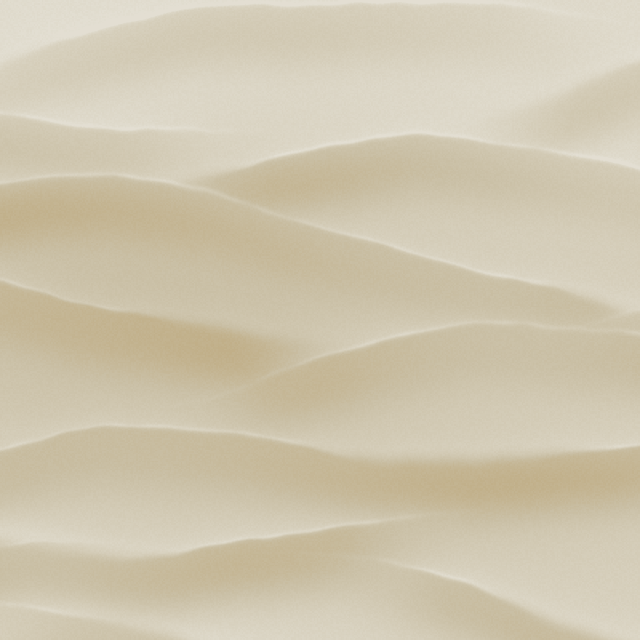
A WebGL 1 fragment shader for this texture:

```glsl
precision highp float;
// Soft cream-coloured folds with thin lit crests and warm shaded hollows.
uniform vec2 u_resolution;

const vec3 HOLLOW = vec3(0.752, 0.680, 0.525);
const vec3 SAND = vec3(0.790, 0.750, 0.648);
const vec3 CREAM = vec3(0.872, 0.852, 0.795);

const int FOLDS = 10;
const float TOP_CREST = 0.95;
const float FOLD_GAP = 0.108;
const float SWELL = 0.056;
const float TILT = 0.110;
const float RIPPLE = 0.009;
const float CREST_WIDTH = 0.0046;
const float CREST_LIGHT = 0.25;
const float GLOW_REACH = 0.030;
const float GLOW_LIGHT = 0.22;
const float SHADOW_DEPTH = 0.045;
const float SHADOW_REACH = 0.062;
const float SHADOW = 0.22;
const float GRAIN_CELLS = 400.0;
const float GRAIN = 0.085;

float hash(vec2 p) {
  p = fract(p * vec2(0.1031, 0.1137));
  p += dot(p, p.yx + 33.33);
  return fract((p.x + p.y) * p.x * 7.31);
}

// Height of one crest: a broad swell, a tilt and finer irregular ripples.
float crestHeight(float x, float id) {
  float h = TOP_CREST - FOLD_GAP * id;
  h += SWELL * sin(3.9 * x + 2.3 * id + 0.4 * sin(id));
  h -= TILT * (x - 0.5) * cos(1.2 * (id - 3.0));
  float bent = x + 0.03 * sin(11.0 * x + 3.0 * id);
  h += RIPPLE * sin(9.5 * bent + 4.1 * id);
  h += 0.22 * RIPPLE * sin(25.0 * bent + 1.7 * id);
  return h + 0.10 * RIPPLE * sin(71.0 * bent + 5.3 * id);
}

// Broad light: pale at the top, a little paler again at the bottom.
float baseTone(vec2 uv) {
  float tone = 0.46 + 0.46 * smoothstep(0.48, 1.0, uv.y);
  tone += 0.20 * smoothstep(0.26, 0.0, uv.y);
  vec2 q = (uv - vec2(0.15, 0.55)) * vec2(2.0, 5.0);
  tone -= 0.22 * exp(-dot(q, q));
  return tone + 0.05 * sin(5.0 * uv.x + 3.0 * uv.y + 2.0 * sin(4.0 * uv.y));
}

// Shade below a crest: a wide flat hollow that lifts toward the next fold.
float foldTone(float base, float depth, float strength) {
  float s = (depth - SHADOW_DEPTH) / SHADOW_REACH;
  return base - strength * exp(-s * s) + 0.16 * smoothstep(0.05, 0.14, depth);
}

vec3 palette(float tone) {
  vec3 warm = mix(HOLLOW, SAND, clamp(tone / 0.4, 0.0, 1.0));
  return mix(warm, CREAM, clamp((tone - 0.4) / 0.6, 0.0, 1.2));
}

void main() {
  vec2 uv = gl_FragCoord.xy / u_resolution;
  float pixel = 1.0 / u_resolution.y;
  float base = baseTone(uv);
  float calm = mix(1.0, 0.65, smoothstep(0.6, 0.9, uv.y));
  float tone = base + 0.06;

  // Lower folds lie in front, so crests fork where they meet.
  for (int i = 0; i < FOLDS; i++) {
    float id = float(i);
    float depth = crestHeight(uv.x, id) - uv.y;
    float presence = smoothstep(-1.0, -0.3, sin(3.3 * uv.x + 1.9 * id + 1.0));
    float softness = smoothstep(0.45, 1.0, sin(4.0 * uv.x + 2.6 * id + 2.0));
    float edge = max(mix(0.0030, 0.020, softness), pixel);
    float strength = SHADOW * calm * (1.0 + 0.75 * sin(5.0 * uv.x + 2.7 * id));

    tone += GLOW_LIGHT * calm * presence * exp(-abs(depth) / GLOW_REACH);
    float cover = presence * smoothstep(-edge, edge, depth);
    tone = mix(tone, foldTone(base, depth, strength), cover);

    // Lit rim, uneven along its length.
    float across = depth / max(CREST_WIDTH, pixel);
    float sheen = 0.7 + 0.2 * sin(13.0 * uv.x + 3.7 * id);
    sheen += 0.2 * sin(57.0 * uv.x + 2.9 * id + 2.0 * sin(31.0 * uv.x));
    tone += CREST_LIGHT * sheen * presence * (1.0 - softness) * exp(-across * across);
  }

  // Faint surface grain.
  tone += GRAIN * (hash(floor(uv * GRAIN_CELLS)) - 0.5);
  gl_FragColor = vec4(palette(tone), 1.0);
}
```
